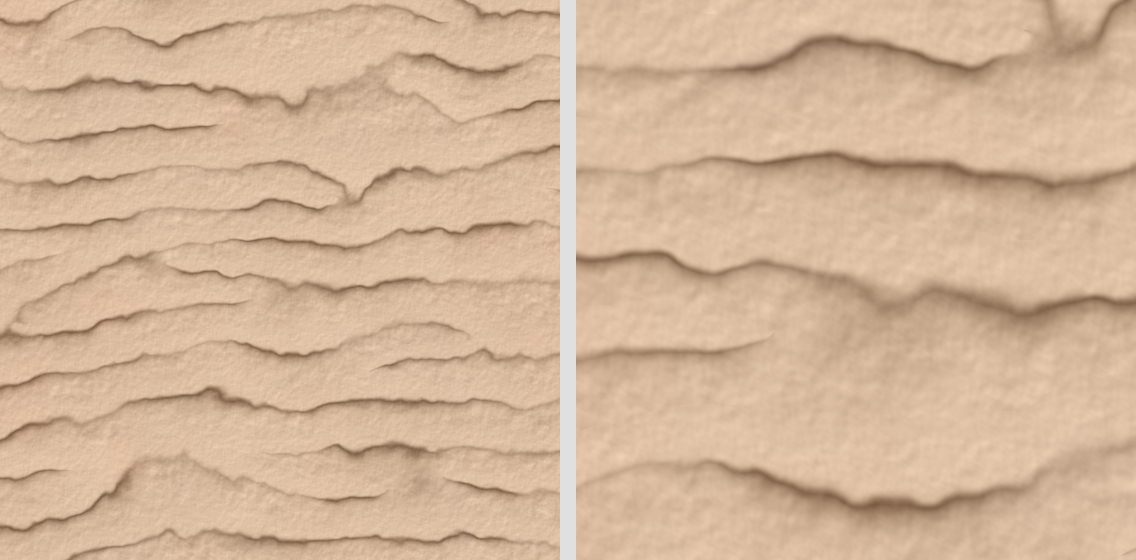
Left: the whole. Right: its middle third, enlarged.
Give the GLSL for this texture, as a Shadertoy shader.

```glsl
// Wind-blown sand ripples: thin wavy shadow lines that fork and fade over grainy beige sand.

const vec3 SUNLIT_SAND = vec3(0.895, 0.775, 0.665);
const vec3 SHADOW_LOSS = vec3(0.355, 0.355, 0.345);
const float RIPPLES = 11.5;   // ripples per canvas height
const float TILT = 0.06;      // rise of the ripples towards the right
const float TAU = 6.2831853;

float hash(vec2 p) {
    vec3 q = fract(vec3(p.xyx) * 0.1031);
    q += dot(q, q.yzx + 33.33);
    return fract((q.x + q.y) * q.z);
}

// Value noise centred on zero, range -0.5 to 0.5
float noise(vec2 p) {
    vec2 cell = floor(p);
    vec2 f = fract(p);
    f = f * f * f * (f * (f * 6.0 - 15.0) + 10.0);
    float low = mix(hash(cell), hash(cell + vec2(1, 0)), f.x);
    float high = mix(hash(cell + vec2(0, 1)), hash(cell + vec2(1, 1)), f.x);
    return mix(low, high, f.y) - 0.5;
}

float fbm(vec2 p) {
    float sum = 0.0;
    float amplitude = 1.0;
    for (int i = 0; i < 3; i++) {
        sum += amplitude * noise(p);
        p = mat2(1.6, 1.2, -1.2, 1.6) * p + 17.3;
        amplitude *= 0.6;
    }
    return sum;
}

// Relief lit from the upper left
float emboss(vec2 p, float frequency) {
    vec2 toLight = vec2(-0.25, 0.4);
    return fbm(p * frequency) - fbm(p * frequency + toLight);
}

// Forks: x is the phase twist, y fades the line at each fork
vec2 forks(vec2 p, float grid) {
    float twist = 0.0;
    float fade = 1.0;
    for (int j = 0; j < 4; j++) {
        for (int i = 0; i < 4; i++) {
            vec2 cell = vec2(i, j);
            vec2 jitter = vec2(hash(cell + 41.7), hash(cell + 83.2));
            vec2 d = p - (cell + 0.1 + 0.8 * jitter) / grid;
            float spin = mod(cell.x + cell.y, 2.0) * 2.0 - 1.0;
            twist += spin * atan(d.y * 1.8, d.x) / TAU;
            fade *= smoothstep(0.004, 0.04, length(d));
        }
    }
    return vec2(twist, fade);
}

float ripplePhase(vec2 p, float twist) {
    float bend = 1.25 * noise(p * vec2(3.0, 2.8) + 5.1);
    bend += 0.5 * noise(p * vec2(9.0, 7.0) + 31.4);
    bend += 0.16 * noise(p * vec2(27.0, 22.0) + 12.9);
    bend += 0.07 * noise(p * 70.0);
    return RIPPLES * (p.y - TILT * p.x) + bend + twist;
}

// Crisp upper edge, long soft tail below the crest
float crestShadow(float t, float width) {
    float above = exp(-pow(max(t, 0.0) / (0.055 * width), 2.0));
    float below = exp(-max(-t, 0.0) / (0.10 * width));
    return above * below;
}

void mainImage(out vec4 fragColor, in vec2 fragCoord) {
    vec2 p = fragCoord / iResolution.y;

    // Signed distance from the nearest crest, in ripple periods
    vec2 fork = forks(p, 4.0);
    float t = fract(ripplePhase(p, fork.x) + 0.5) - 0.5;

    // Shadow lines of varying strength
    float vigour = smoothstep(-0.32, 0.12, noise(p * vec2(6.0, 10.0) + 71.0));
    float strength = mix(0.35, 1.0, vigour) * mix(0.3, 1.0, fork.y);
    float width = 1.0 + 0.5 * noise(p * vec2(14.0, 12.0) + 9.0);
    float shade = strength * crestShadow(t, width);

    // Gentle trough shading, rough sand below crests, fine grain everywhere
    float trough = smoothstep(0.05, -0.45, t) + smoothstep(0.3, 0.5, t);
    float roughness = smoothstep(0.1, -0.1, t) * (1.0 - 0.5 * vigour) + 0.2;
    shade += 0.055 + 0.05 * clamp(trough, 0.0, 1.0);
    shade += 0.06 * fbm(p * vec2(7.0, 12.0) + 3.0);
    shade -= 0.16 * roughness * emboss(p, 50.0);
    shade -= 0.13 * emboss(p + 2.0, 115.0);

    // Slight drift between pink and yellow sand
    vec3 drift = vec3(0.008, -0.008, -0.012) * fbm(p * 5.0 + 50.0);
    vec3 sand = SUNLIT_SAND + drift - SHADOW_LOSS * shade;
    fragColor = vec4(clamp(sand, 0.0, 1.0), 1.0);
}
```
